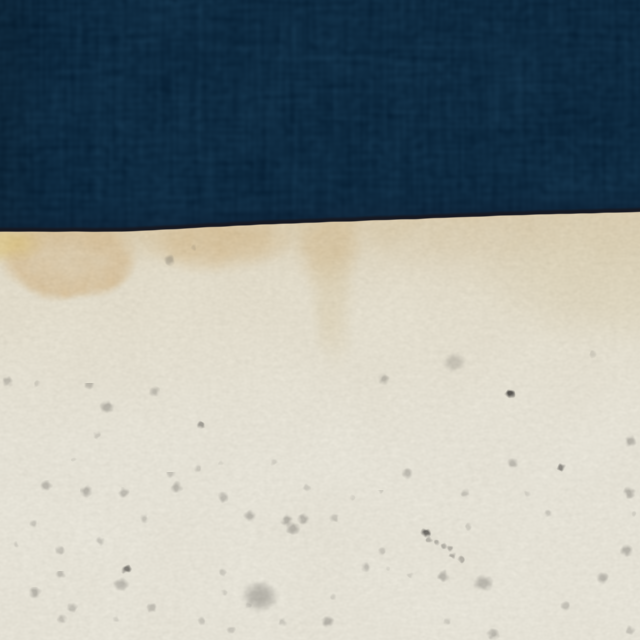
Write a Shadertoy shader that draws this texture.

```glsl
// Stained, speckled cream paper lying under a strip of dark blue woven book cloth.

vec2 hash2(vec2 p) {
    vec3 q = fract(p.xyx * vec3(0.1031, 0.1030, 0.0973));
    q += dot(q, q.yzx + 33.33);
    return fract((q.xx + q.yz) * q.zy);
}

// Gradient noise, roughly -0.7 to 0.7
float noise(vec2 p) {
    vec2 i = floor(p), f = fract(p);
    vec2 u = f * f * f * (f * (f * 6.0 - 15.0) + 10.0);
    vec2 o = vec2(0.0, 1.0);
    float a = dot(hash2(i) * 2.0 - 1.0, f);
    float b = dot(hash2(i + o.yx) * 2.0 - 1.0, f - o.yx);
    float c = dot(hash2(i + o) * 2.0 - 1.0, f - o);
    float d = dot(hash2(i + 1.0) * 2.0 - 1.0, f - 1.0);
    return mix(mix(a, b, u.x), mix(c, d, u.x), u.y);
}

float fbm(vec2 p) {
    float sum = 0.0, amp = 0.6;
    for (int i = 0; i < 4; i++) {
        sum += amp * noise(p);
        p = mat2(1.6, 1.2, -1.2, 1.6) * p + 7.3;
        amp *= 0.5;
    }
    return sum;
}

// Soft ellipse: 1 inside, 0 outside
float blob(vec2 p, vec2 center, vec2 radius, float softness) {
    return 1.0 - smoothstep(1.0 - softness, 1.0 + softness, length((p - center) / radius));
}

// Height of the paper's upper edge
float paperEdge(float x) {
    return 0.638 + 0.037 * max(x - 0.19, 0.0) + 0.003 * smoothstep(0.18, 0.42, x)
         - 0.002 * smoothstep(0.8, 1.0, x) + 0.0012 * noise(vec2(x * 30.0, 2.0));
}

vec3 cloth(vec2 p, float above) {
    float warp = noise(p * vec2(120.0, 9.0)) + 0.7 * noise(p * vec2(62.0, 4.0) + 5.0);
    float weft = noise(p * vec2(14.0, 115.0) + 9.0) + 0.6 * noise(p * vec2(6.0, 60.0));
    float slub = noise(p * vec2(75.0, 85.0) + 3.0);
    float wear = fbm(p * 6.0 + 20.0);
    float shade = 0.35 * warp + 0.35 * weft + 0.4 * slub + 0.5 * wear;
    vec3 col = vec3(0.055, 0.168, 0.257) + shade * vec3(0.05, 0.075, 0.085);
    col *= 0.9 + 0.1 * smoothstep(0.0, 0.09, p.x);
    // Contact shadow against the paper
    col = mix(col, vec3(0.06, 0.12, 0.2), 0.55 * exp(-above / 0.018));
    return mix(col, vec3(0.09, 0.09, 0.12), 0.9 * (1.0 - smoothstep(0.003, 0.009, above)));
}

vec3 stains(vec3 col, vec2 p, float depth) {
    vec2 q = p + 0.022 * vec2(fbm(p * 13.0), fbm(p * 13.0 + 40.0));
    float mottle = 0.9 + 0.5 * fbm(p * 24.0);
    // Age toning that runs along the edge, deeper to the right
    float reach = 0.04 + 0.05 * smoothstep(0.3, 1.0, p.x);
    float toning = exp(-pow(depth / reach, 2.0)) * mottle;
    col = mix(col, vec3(0.82, 0.75, 0.61), 0.62 * toning);
    col = mix(col, vec3(0.84, 0.80, 0.69), 0.45 * blob(q, vec2(0.95, 0.57), vec2(0.16, 0.08), 0.6));
    // Water marks and the drip in the middle
    float tide = blob(q, vec2(0.105, 0.597), vec2(0.098, 0.063), 0.16);
    tide *= 0.75 + 0.25 * smoothstep(0.3, 1.0, length((q - vec2(0.105, 0.597)) / vec2(0.098, 0.063)));
    col = mix(col, vec3(0.82, 0.72, 0.56), 0.78 * tide * mottle);
    col = mix(col, vec3(0.82, 0.72, 0.55), 0.6 * blob(q, vec2(0.34, 0.622), vec2(0.09, 0.037), 0.5) * mottle);
    col = mix(col, vec3(0.82, 0.73, 0.57), 0.6 * blob(q, vec2(0.515, 0.615), vec2(0.038, 0.055), 0.6) * mottle);
    col = mix(col, vec3(0.84, 0.79, 0.67), 0.5 * blob(q, vec2(0.52, 0.53), vec2(0.025, 0.075), 0.7));
    col = mix(col, vec3(0.85, 0.76, 0.51), 0.7 * blob(q, vec2(0.0, 0.622), vec2(0.05, 0.025), 0.6));
    return col;
}

vec3 specks(vec3 col, vec2 p) {
    vec3 ink = vec3(0.25, 0.24, 0.23);
    vec2 q = p + 0.004 * vec2(noise(p * 110.0), noise(p * 110.0 + 31.0));
    // Distinct marks: x, y, radius, strength
    vec4 marks[11] = vec4[11](
        vec4(0.797, 0.385, 0.0055, 0.85), vec4(0.667, 0.167, 0.0055, 0.7), vec4(0.198, 0.111, 0.006, 0.65),
        vec4(0.189, 0.087, 0.009, 0.25), vec4(0.406, 0.068, 0.021, 0.28), vec4(0.877, 0.270, 0.005, 0.55),
        vec4(0.710, 0.434, 0.013, 0.18), vec4(0.167, 0.364, 0.008, 0.28), vec4(0.755, 0.089, 0.011, 0.26),
        vec4(0.458, 0.174, 0.008, 0.28), vec4(0.314, 0.336, 0.005, 0.42));
    for (int i = 0; i < 11; i++) {
        vec4 m = marks[i];
        col = mix(col, ink, m.w * blob(q, m.xy, m.z * vec2(1.0, 0.85), 0.6));
    }
    // Broken trail sloping down to the right
    for (int i = 0; i < 7; i++) {
        float t = float(i) / 6.0;
        vec2 jitter = (hash2(vec2(float(i), 8.0)) - 0.5) * 0.009;
        col = mix(col, ink, 0.3 * blob(q, mix(vec2(0.665, 0.167), vec2(0.718, 0.126), t) + jitter, vec2(0.004), 0.6));
    }
    // Scattered faint flecks, denser toward the bottom
    vec2 cell = floor(p * 24.0);
    vec2 rnd = hash2(cell + 17.0), place = hash2(cell + 71.0);
    vec2 center = (cell + 0.2 + 0.6 * place) / 24.0;
    float present = step(rnd.x, mix(0.34, 0.04, smoothstep(0.05, 0.5, p.y)));
    return mix(col, ink, present * (0.08 + 0.2 * rnd.y) * blob(q, center, vec2(0.003 + 0.004 * rnd.y), 0.6));
}

vec3 paper(vec2 p, float depth) {
    vec3 col = mix(vec3(0.895, 0.882, 0.835), vec3(0.88, 0.855, 0.785), smoothstep(0.25, 0.62, p.y));
    col = specks(stains(col, p, depth), p);
    // Pressed fibre grain, lit from one side
    float grain = noise(p * vec2(85.0, 130.0)) + 0.8 * noise(p * vec2(170.0, 210.0) + 11.0);
    col += 0.024 * grain + 0.018 * fbm(p * 9.0) * vec3(0.8, 1.0, 1.2);
    // Bright cut rim
    return mix(col, vec3(0.88, 0.81, 0.68), 0.5 * exp(-depth / 0.003));
}

void mainImage(out vec4 fragColor, in vec2 fragCoord) {
    vec2 p = fragCoord / iResolution.y;
    float above = p.y - paperEdge(p.x);
    float aa = 1.0 / iResolution.y;
    vec3 col = mix(paper(p, max(-above, 0.0)), cloth(p, max(above, 0.0)), smoothstep(-aa, aa, above));
    fragColor = vec4(clamp(col, 0.0, 1.0), 1.0);
}
```
